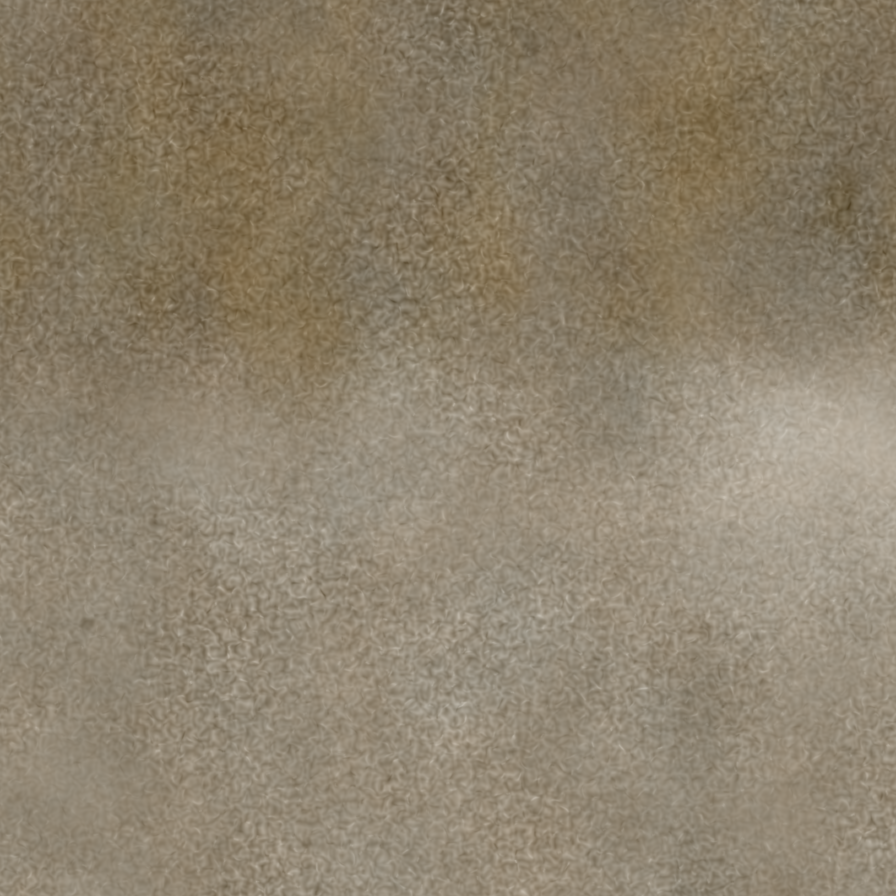
This texture is drawn by a WebGL 2 fragment shader. Its source:

```glsl
#version 300 es
precision highp float;
// Weathered plaster: an ochre-brown upper band fades into a warm grey field
// with one pale bloom. Layered noise shapes the tone; short, randomly turned
// fibres and fine grain roughen it, and a few soft stains darken it.

#define DARK vec3(0.435, 0.385, 0.300)
#define LIGHT vec3(0.695, 0.660, 0.600)
#define OCHRE vec3(0.022, -0.002, -0.050)
#define COOL vec3(-0.022, 0.002, 0.022)
#define BAND_EDGE 0.61
#define BLOOM_CENTER vec2(0.92, 0.47)
#define STAIN_CENTER vec2(0.935, 0.765)
#define GRAIN_FREQ 165.0
#define GRAIN_GAIN 0.48
#define FIBRE_FREQ 62.0
#define FIBRE_GAIN 0.24
#define SPOT_FREQ 8.0

uniform vec2 u_resolution;
out vec4 fragColor;

// Integer hash: two independent values per lattice cell
vec2 hash2(vec2 cell) {
    uvec2 q = uvec2(ivec2(cell)) * uvec2(1597u, 3812u) + 7919u;
    q = q * 1664525u + 1013904223u;
    q.x += q.y * 1664525u;
    q.y += q.x * 1664525u;
    q ^= q >> 16u;
    q.x += q.y * 1664525u;
    q.y += q.x * 1664525u;
    q ^= q >> 16u;
    return vec2(q & 65535u) / 65535.0;
}

// Gradient noise, roughly -0.7 to 0.7
float corner(vec2 cell, vec2 offset) {
    float a = 6.28318 * hash2(cell).x;
    return dot(vec2(cos(a), sin(a)), offset);
}

float noise(vec2 p) {
    vec2 i = floor(p), f = p - i;
    vec2 u = f * f * f * (f * (f * 6.0 - 15.0) + 10.0);
    vec2 e = vec2(1.0, 0.0);
    return mix(mix(corner(i, f), corner(i + e.xy, f - e.xy), u.x),
               mix(corner(i + e.yx, f - e.yx), corner(i + e.xx, f - e.xx), u.x), u.y);
}

float fbm(vec2 p) {
    float sum = 0.0, gain = 1.0;
    for (int k = 0; k < 5; k++) {
        sum += gain * noise(p);
        p = mat2(0.8, 0.6, -0.6, 0.8) * p * 2.03 + 17.3;
        gain *= 0.52;
    }
    return sum;
}

// Short strokes in random directions: light ones positive, dark ones negative
float fibres(vec2 p) {
    vec2 base = floor(p);
    float sum = 0.0;
    for (int y = -1; y <= 1; y++)
    for (int x = -1; x <= 1; x++) {
        vec2 cell = base + vec2(x, y);
        vec2 place = hash2(cell), style = hash2(cell + 311.0);
        float a = 6.28318 * style.x;
        vec2 dir = vec2(cos(a), sin(a)), d = p - cell - place;
        float along = dot(d, dir);
        float across = dot(d, vec2(-dir.y, dir.x)) + 0.5 * along * along;
        float reach = mix(0.18, 0.5, style.y);
        float stroke = exp(-across * across / 0.009) * (1.0 - smoothstep(0.3 * reach, reach, abs(along)));
        sum += stroke * (fract(style.y * 7.0) < 0.6 ? 1.0 : -0.8);
    }
    return sum;
}

// Sparse small dark specks with ragged rims
float spots(vec2 p) {
    vec2 cell = floor(p), style = hash2(cell + 97.0);
    vec2 d = p - cell - mix(vec2(0.2), vec2(0.8), hash2(cell + 53.0));
    float radius = mix(0.03, 0.085, style.y);
    float rim = length(d) + 0.04 * noise(p * 14.0);
    return step(0.8, style.x) * (1.0 - smoothstep(0.3 * radius, 1.3 * radius, rim));
}

void main() {
    vec2 uv = gl_FragCoord.xy / u_resolution;
    vec2 p = gl_FragCoord.xy / u_resolution.y;
    float cloud = fbm(p * 3.2 + 4.0);
    float mottle = fbm(p * 11.0 + 31.0);

    // Broad tone: grey field, dark upper band, pale bloom
    float edge = BAND_EDGE + 0.04 * (uv.x - 0.5) + 0.07 * cloud;
    float band = smoothstep(edge - 0.14, edge + 0.08, uv.y);
    vec2 b = (uv - BLOOM_CENTER) / vec2(0.27, 0.17);
    float bloom = exp(-dot(b, b)) * (1.0 - 0.6 * band);
    float tone = mix(0.56, 0.23, band) + 0.42 * bloom;
    tone += 0.16 * cloud + 0.13 * mottle;

    // Stains and specks
    vec2 s = (p - STAIN_CENTER) / vec2(0.032, 0.042);
    float stain = 1.0 - smoothstep(0.2, 1.3, length(s) + 0.6 * mottle);
    tone -= 0.2 * stain + 0.22 * spots(p * SPOT_FREQ);

    // Fine grain and fibres, rougher in patches
    float rough = clamp(0.85 + 0.7 * fbm(p * 5.0 + 71.0), 0.4, 1.4) * (1.0 - 0.35 * bloom);
    vec2 warp = 0.004 * vec2(noise(p * 70.0), noise(p * 70.0 + 43.0));
    float grain = noise((p + warp) * GRAIN_FREQ) + 0.55 * noise(p * GRAIN_FREQ * 0.47 + 9.0);
    tone += rough * (GRAIN_GAIN * grain + FIBRE_GAIN * fibres((p + warp) * FIBRE_FREQ));

    // Colour: ochre gathers in the band, cool and warm patches drift below
    vec3 color = mix(DARK, LIGHT, tone);
    float ochre = band * smoothstep(-0.35, 0.5, fbm(p * vec2(5.0, 3.0) + 113.0));
    color += OCHRE * (0.9 * ochre + 0.6 * stain);
    color += COOL * (0.7 * fbm(p * 6.0 + 151.0) + 0.35 * noise(p * 60.0 + 5.0));
    fragColor = vec4(clamp(color, 0.0, 1.0), 1.0);
}
```
